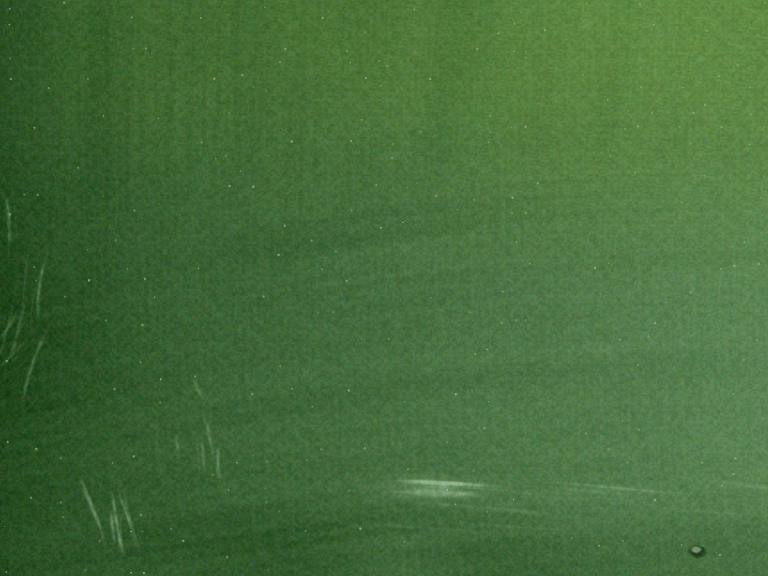
A Shadertoy shader for this texture:

```glsl
// A wiped green chalkboard: a soft light falloff from dark left to bright right,
// layered with arcing wipe streaks, vertical smears, fine colour grain,
// scattered chalk specks and a few clusters of chalk scratches.

const vec3  BOARD_DARK  = vec3(0.145, 0.295, 0.125);
const vec3  LIGHT_WARM  = vec3(0.345, 0.508, 0.245);
const vec3  LIGHT_COOL  = vec3(0.328, 0.488, 0.300);
const vec3  CHALK       = vec3(0.60, 0.74, 0.57);
const vec3  CHIP_SHADOW = vec3(0.07, 0.17, 0.06);
const float GRAIN_AMOUNT  = 0.10;
const float COLOUR_GRAIN  = 0.055;
const float GRAIN_SCALE   = 230.0;
const float STREAK_AMOUNT = 0.20;
const float SMEAR_AMOUNT  = 0.22;
const float SPECK_CELLS   = 42.0;
const float SPECK_CHANCE  = 0.10;

float hash(vec2 p) {
    return fract(sin(dot(p, vec2(127.1, 311.7))) * 43758.5453);
}

float noise(vec2 p) {
    vec2 i = floor(p), f = fract(p);
    f = f * f * (3.0 - 2.0 * f);
    return mix(mix(hash(i), hash(i + vec2(1, 0)), f.x),
               mix(hash(i + vec2(0, 1)), hash(i + vec2(1, 1)), f.x), f.y);
}

float fbm(vec2 p) {
    float sum = 0.0, amp = 0.5;
    for (int i = 0; i < 4; i++) {
        sum += amp * noise(p);
        p = p * 2.03 + 17.3;
        amp *= 0.5;
    }
    return sum / 0.9375;
}

// Broad lighting: 0 is the dark board, 1 the bright chalk-dusted area
float lighting(vec2 p, float u) {
    float tone = 1.12 * pow(u, 0.75);
    tone += 0.16 * smoothstep(0.5, 1.0, p.y);
    tone -= 0.18 * exp(-dot((p - vec2(0.0, 0.42)) * vec2(6.0, 4.0),
                            (p - vec2(0.0, 0.42)) * vec2(6.0, 4.0)));
    float floorEdge = 0.10 + 0.05 * (fbm(p * vec2(3.0, 6.0)) - 0.5);
    tone -= 0.42 * (1.0 - smoothstep(floorEdge - 0.07, floorEdge + 0.06, p.y)) * smoothstep(0.1, 0.5, u);
    vec2 dust = (p - vec2(0.68, 0.02)) * vec2(9.0, 17.0);
    tone += 0.30 * exp(-dot(dust, dust));
    return tone + 0.24 * (fbm(p * vec2(2.5, 4.0) + 5.0) - 0.5);
}

// Wipe marks that rise to the right and flatten out
float wipeStreaks(vec2 p) {
    float rise = 0.2 * p.x * (1.0 - 0.375 * p.x) * mix(0.9, 1.7, p.y);
    float s = p.y - rise;
    float broad = noise(vec2(p.x * 1.4, s * 24.0)) - 0.5;
    float fine = noise(vec2(p.x * 3.0 + 9.0, s * 95.0)) - 0.5;
    float patches = smoothstep(0.3, 0.7, fbm(p * 3.0 + 31.0));
    return 0.65 * broad + fine * mix(0.25, 0.9, patches);
}

// Near-vertical smears, leaning more toward the right
float verticalSmears(vec2 p) {
    float x = p.x - 0.13 * p.x * (p.y - 0.8);
    float broad = noise(vec2(x * 17.0, p.y * 1.8)) - 0.5;
    float fine = noise(vec2(x * 85.0, p.y * 4.0 + 3.0)) - 0.5;
    return 0.6 * broad + 0.6 * fine * smoothstep(0.35, 0.65, fbm(p * 4.0));
}

// One tapered, slightly bent and broken scratch
float scratch(vec2 p, float angle, float halfLength, float width, float bend) {
    float c = cos(angle), s = sin(angle);
    vec2 q = vec2(c * p.x + s * p.y, c * p.y - s * p.x);
    q.y += bend * q.x * q.x;
    float taper = 1.0 - smoothstep(0.4, 1.0, abs(q.x) / halfLength);
    return taper * exp(-q.y * q.y / (width * width));
}

float scratches(vec2 p, vec2 centre, vec2 spread, float angle, float halfLength, int count) {
    float sum = 0.0;
    for (int i = 0; i < count; i++) {
        vec2 id = vec2(float(i) + 1.0, centre.x * 10.0);
        vec2 jitter = vec2(hash(id), hash(id + 3.7)) * 2.0 - 1.0;
        float r = hash(id + 8.1);
        sum += mix(0.25, 0.9, r * r) * scratch(p - centre - spread * jitter,
            angle + 0.22 * jitter.y * sin(angle), halfLength * mix(0.4, 1.0, hash(id + 5.3)),
            mix(0.0014, 0.0032, r), 2.0 * jitter.x * sin(angle));
    }
    return sum * mix(0.35, 1.0, noise(p * 110.0));
}

float chalkMarks(vec2 p) {
    float marks = 0.50 * scratches(p, vec2(0.035, 0.50), vec2(0.04, 0.13), 1.45, 0.08, 11);
    marks += 0.45 * scratches(p, vec2(0.045, 0.42), vec2(0.03, 0.04), 0.95, 0.07, 4);
    marks += 0.75 * scratches(p, vec2(0.19, 0.09), vec2(0.045, 0.03), 1.75, 0.075, 9);
    marks += 0.45 * scratches(p, vec2(0.34, 0.26), vec2(0.04, 0.07), 1.80, 0.05, 7);
    marks += 0.55 * scratches(p, vec2(0.77, 0.155), vec2(0.035, 0.018), -0.06, 0.10, 11);
    marks += 0.30 * scratches(p, vec2(1.02, 0.12), vec2(0.32, 0.05), -0.08, 0.17, 16);
    vec2 smear = (p - vec2(0.75, 0.153)) * vec2(12.0, 55.0);
    return marks + 0.28 * exp(-dot(smear, smear)) * (0.5 + noise(p * vec2(15.0, 160.0)));
}

float specks(vec2 p) {
    vec2 cell = floor(p * SPECK_CELLS), f = fract(p * SPECK_CELLS);
    vec2 centre = 0.2 + 0.6 * vec2(hash(cell + 2.3), hash(cell + 6.9));
    float size = mix(0.05, 0.10, hash(cell + 4.4));
    float dotShape = 1.0 - smoothstep(0.4 * size, 1.4 * size, length(f - centre));
    return dotShape * step(hash(cell), SPECK_CHANCE) * mix(0.3, 0.8, hash(cell + 9.2));
}

void mainImage(out vec4 fragColor, in vec2 fragCoord) {
    vec2 p = fragCoord / iResolution.y;
    float u = fragCoord.x / iResolution.x;

    // Board tone with wipe and smear marks
    float upper = smoothstep(0.55, 0.85, p.y + 0.25 * (1.0 - smoothstep(0.1, 0.5, u)));
    float tone = lighting(p, u);
    tone += STREAK_AMOUNT * wipeStreaks(p) * (1.0 - 0.8 * upper);
    tone += SMEAR_AMOUNT * verticalSmears(p) * upper;
    float warmth = smoothstep(0.45, 0.95, p.y + 0.15 * (fbm(p * 3.0 + 12.0) - 0.5));
    vec3 colour = mix(BOARD_DARK, mix(LIGHT_COOL, LIGHT_WARM, warmth), clamp(tone, -0.15, 1.15));

    // Chalk scratches and specks
    colour = mix(colour, CHALK, clamp(chalkMarks(p) + specks(p), 0.0, 0.85));

    // Small chip with a shadow near the lower right
    vec2 chip = p - vec2(1.21, 0.042) + 0.006 * (noise(p * 90.0) - 0.5);
    colour = mix(colour, CHIP_SHADOW, 0.75 * (1.0 - smoothstep(0.006, 0.013, length(chip * vec2(0.65, 1.0)))));
    colour = mix(colour, CHALK, 0.7 * (1.0 - smoothstep(0.003, 0.007, length((chip - vec2(-0.002, 0.003)) * vec2(0.6, 1.0)))));

    // Fine grain, partly coloured
    vec2 g = p * GRAIN_SCALE;
    vec3 tint = vec3(noise(g + 11.0), noise(g + 47.0), noise(g + 83.0)) - 0.5;
    float grain = 0.6 * noise(g * 1.4) + 0.4 * noise(g * 0.7 + 29.0) - 0.5;
    colour += GRAIN_AMOUNT * grain + COLOUR_GRAIN * tint * vec3(1.0, 0.6, 1.1);

    fragColor = vec4(clamp(colour, 0.0, 1.0), 1.0);
}
```
